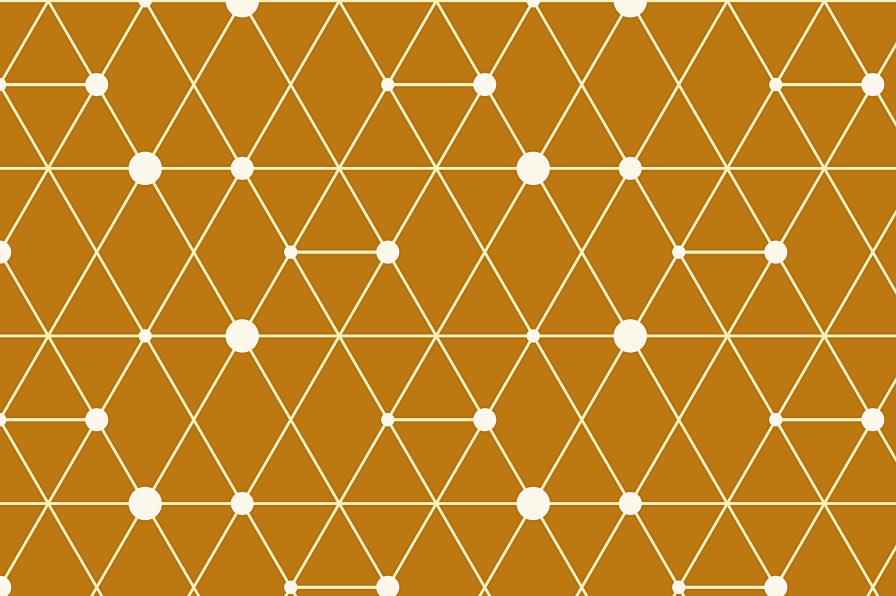
Write a Shadertoy shader that draws this pattern.

```glsl
// Triangular lattice of thin cream lines on ochre, with round nodes of three
// sizes. Distances are found in lattice units (column pitch = 1); nodes and
// links repeat every four columns and four rows.

const float COLUMNS = 9.236;       // column pitches across the canvas
const float ROW_PITCH = 0.8637;    // row height in column pitches
const vec2 LATTICE_ORIGIN = vec2(-0.003, 0.008);
const float LINE_HALF_WIDTH = 0.0148;
const float LINK_HALF_WIDTH = 0.0168;
const float HALO_WIDTH = 0.030;

const float SMALL = 0.069;
const float MEDIUM = 0.119;
const float LARGE = 0.172;

const vec3 OCHRE = vec3(0.74, 0.47, 0.07);
const vec3 HALO = vec3(0.65, 0.42, 0.08);
const vec3 CREAM = vec3(0.99, 0.95, 0.72);
const vec3 IVORY = vec3(0.99, 0.97, 0.92);

// Distance from a value to the nearest whole number
float toNearestInteger(float v) {
    return abs(v - round(v));
}

float coverage(float dist, float pixel) {
    return clamp(0.5 - dist / pixel, 0.0, 1.0);
}

// Both families of slanted lines, as true perpendicular distance
float diagonalDistance(vec2 p) {
    float shift = 0.5 * p.y / ROW_PITCH;
    float nearest = min(toNearestInteger(p.x - 0.5 - shift),
                        toNearestInteger(p.x - 0.5 + shift));
    return nearest / length(vec2(1.0, 0.5 / ROW_PITCH));
}

// Even rows carry a full line; odd rows only link their two nodes
float horizontalDistance(vec2 local, bool fullLine) {
    float beyondLink = local.x - clamp(local.x, 0.0, 1.0);
    return fullLine ? abs(local.y) - LINE_HALF_WIDTH
                    : length(vec2(beyondLink, local.y)) - LINK_HALF_WIDTH;
}

// A pair of neighbouring nodes, one column apart
float nodeDistance(vec2 local, float leftRadius, float rightRadius) {
    return min(length(local) - leftRadius,
               length(local - vec2(1.0, 0.0)) - rightRadius);
}

void mainImage(out vec4 fragColor, in vec2 fragCoord) {
    float pixel = COLUMNS / iResolution.x;
    vec2 p = vec2(fragCoord.x, iResolution.y - fragCoord.y) * pixel - LATTICE_ORIGIN;

    // Node pair of the nearest row, within the four-row cycle
    float row = round(p.y / ROW_PITCH);
    int phase = int(mod(row, 4.0));
    vec4 leftColumn = vec4(1.5, 0.0, 1.5, 3.0);
    vec4 leftRadius = vec4(SMALL, SMALL, LARGE, SMALL);
    vec4 rightRadius = vec4(LARGE, MEDIUM, MEDIUM, MEDIUM);
    vec2 local = vec2(mod(p.x - leftColumn[phase] + 1.5, 4.0) - 1.5,
                      p.y - row * ROW_PITCH);

    float lines = min(diagonalDistance(p) - LINE_HALF_WIDTH,
                      horizontalDistance(local, phase % 2 == 0));
    float nodes = nodeDistance(local, leftRadius[phase], rightRadius[phase]);

    // Darkened fringe beneath, then lines, then nodes
    float fringe = 1.0 - smoothstep(0.0, HALO_WIDTH, min(lines, nodes));
    vec3 color = mix(OCHRE, HALO, fringe);
    color = mix(color, CREAM, coverage(lines, pixel));
    color = mix(color, IVORY, coverage(nodes, pixel));
    fragColor = vec4(color, 1.0);
}
```
